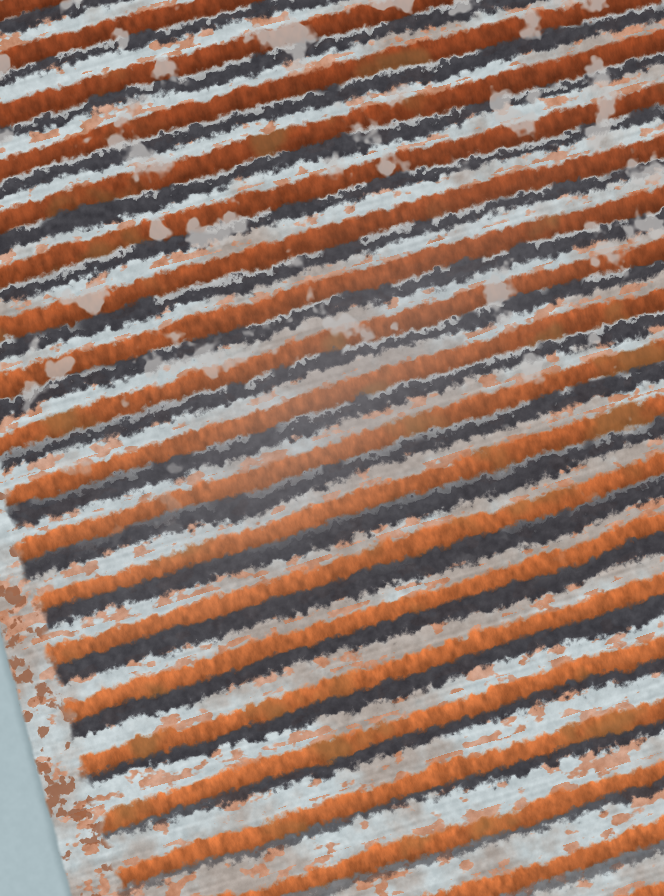
Reproduce this texture procedurally as a WebGL 1 fragment shader.

```glsl
precision highp float;
// Slanted fuzzy rust-coloured ridges over pale, flake-strewn ground with dark gaps.
// A warped row coordinate repeats one cross-section: pile, frosted lip, shadow, ground.
// Noise frays every edge; wear, colour and haze drift from top to bottom.
uniform vec2 u_resolution;

float hash(vec2 p) {
  return fract(sin(dot(p, vec2(127.1, 311.7))) * 43758.5453);
}

float noise(vec2 p) {
  vec2 i = floor(p), f = fract(p);
  f = f * f * (3.0 - 2.0 * f);
  return mix(mix(hash(i), hash(i + vec2(1.0, 0.0)), f.x),
             mix(hash(i + vec2(0.0, 1.0)), hash(i + 1.0), f.x), f.y);
}

float fbm(vec2 p) {
  float sum = 0.0, amp = 0.53;
  for (int i = 0; i < 4; i++) {
    sum += amp * noise(p);
    p = mat2(1.6, 1.2, -1.2, 1.6) * p + 7.3;
    amp *= 0.5;
  }
  return sum;
}

void main() {
  // Canvas heights, with y running downward
  vec2 p = gl_FragCoord.xy / u_resolution.y;
  p.y = 1.0 - p.y;
  float low = smoothstep(0.35, 0.7, p.y);

  // Row coordinate: slope and spacing grow slightly toward the bottom
  float slope = mix(0.27, 0.316, smoothstep(0.0, 0.5, p.y));
  float t = (p.y + slope * p.x - 0.495) / 0.0632;
  float row = t - 0.005 * t * t + 0.12 * (noise(p * 14.0) - 0.5);
  float g = fract(row + 0.3) - 0.3;
  float id = floor(row + 0.3);
  vec2 along = vec2(p.x - 0.3 * p.y, p.y + 0.3 * p.x);

  float grain = fbm(p * 150.0);
  float clump = fbm(p * 60.0 + 20.0);
  float patches = fbm(p * 7.0 + 3.0);
  float fray = 0.16 * (grain - 0.5) + 0.12 * (clump - 0.5);

  // Pale ground with fine streaks along the rows and warm stains
  float streak = noise(along * vec2(12.0, 260.0));
  vec3 ground = mix(vec3(0.76, 0.80, 0.81), vec3(0.68, 0.64, 0.61),
                    smoothstep(0.4, 0.68, patches + 0.25 * (clump - 0.5)));
  ground += 0.08 * (streak - 0.5) + 0.14 * (grain - 0.5);

  // Peach flakes, gathered in patches
  float flake = fbm(along * vec2(48.0, 75.0) + id * 3.1);
  float cover = 0.63 - 0.16 * (fbm(p * 10.0 + 40.0) - 0.3);
  vec3 flakeColor = mix(vec3(0.75, 0.48, 0.34), vec3(0.82, 0.62, 0.52), noise(p * 45.0));
  vec3 color = mix(ground, flakeColor + 0.2 * (grain - 0.5),
                   0.85 * smoothstep(cover - 0.04, cover + 0.05, flake));

  // Ragged left ends of the rows
  float end = 0.013 + (p.y - 0.6) * 0.29;
  float inside = smoothstep(0.0, 0.012, p.x - end + 0.025 * (clump - 0.5));

  // Dark gap below each ridge, thinning toward the bottom
  float gapEnd = 0.53 - 0.24 * smoothstep(0.6, 1.0, p.y)
               + 0.2 * (noise(vec2(p.x * 7.0, id * 5.7)) - 0.5);
  float gap = smoothstep(0.05, 0.12, g + fray)
            * (1.0 - smoothstep(gapEnd - 0.05, gapEnd + 0.06, g + 1.5 * fray));
  gap *= inside * (1.0 - 0.45 * smoothstep(0.85, 1.0, p.y));
  vec3 gapColor = vec3(0.24, 0.235, 0.255) + 0.12 * (grain - 0.5);
  color = mix(color, gapColor, 0.95 * gap);

  // Broken frosted lip under the upper ridges
  float lip = smoothstep(0.12, 0.17, g + fray)
            * (1.0 - smoothstep(0.25, 0.32, g + 2.0 * fray));
  lip *= (1.0 - low) * smoothstep(0.32, 0.46, noise(p * vec2(38.0, 25.0) + id));
  color = mix(color, vec3(0.76, 0.77, 0.77) + 0.25 * (grain - 0.5), 0.9 * lip * inside);

  // Fuzzy pile, dark rust above and lighter orange below
  float halfWidth = mix(0.20, 0.16, low) + 0.05 * (noise(vec2(p.x * 16.0, id * 9.1)) - 0.5);
  float pile = 1.0 - smoothstep(halfWidth - 0.04, halfWidth + 0.05, abs(g + fray));
  vec3 rust = mix(vec3(0.50, 0.235, 0.125), vec3(0.72, 0.40, 0.22), smoothstep(0.05, 0.75, p.y));
  rust *= 1.0 - 0.9 * g;
  rust *= 0.72 + 0.56 * fbm(along * vec2(150.0, 85.0));
  rust = mix(rust, vec3(0.53, 0.40, 0.24), 0.5 * smoothstep(0.62, 0.78, fbm(p * 13.0)));
  color = mix(color, rust, pile * inside * 0.97);

  // White tufts caught on the upper ridges
  float tuft = smoothstep(0.66, 0.74, fbm(p * 27.0 + 11.0)) * (1.0 - low);
  color = mix(color, vec3(0.77, 0.76, 0.75), 0.75 * tuft);

  // Crumbed margin and smooth plate at the lower left
  float edge = (p.y - 0.70) * 0.27 + 0.004 * (clump - 0.5);
  float crumb = smoothstep(0.57, 0.64, fbm(p * 65.0 + 5.0)) * (1.0 - inside);
  color = mix(color, vec3(0.58, 0.36, 0.25), 0.8 * crumb);
  vec3 plate = vec3(0.67, 0.74, 0.76) + 0.03 * (grain - 0.5);
  plate -= 0.1 * smoothstep(0.012, 0.0, edge - p.x);
  color = mix(color, plate, smoothstep(-0.002, 0.003, edge - p.x));

  // Soft diagonal haze across the middle
  vec2 h = p - vec2(0.37, 0.45);
  h = vec2(0.75 * h.x - 0.66 * h.y, 0.66 * h.x + 0.75 * h.y);
  float haze = exp(-dot(h * vec2(3.8, 9.0), h * vec2(3.8, 9.0)));
  color = mix(color, vec3(0.66, 0.65, 0.66), 0.32 * haze);

  gl_FragColor = vec4(clamp(color, 0.0, 1.0), 1.0);
}
```
